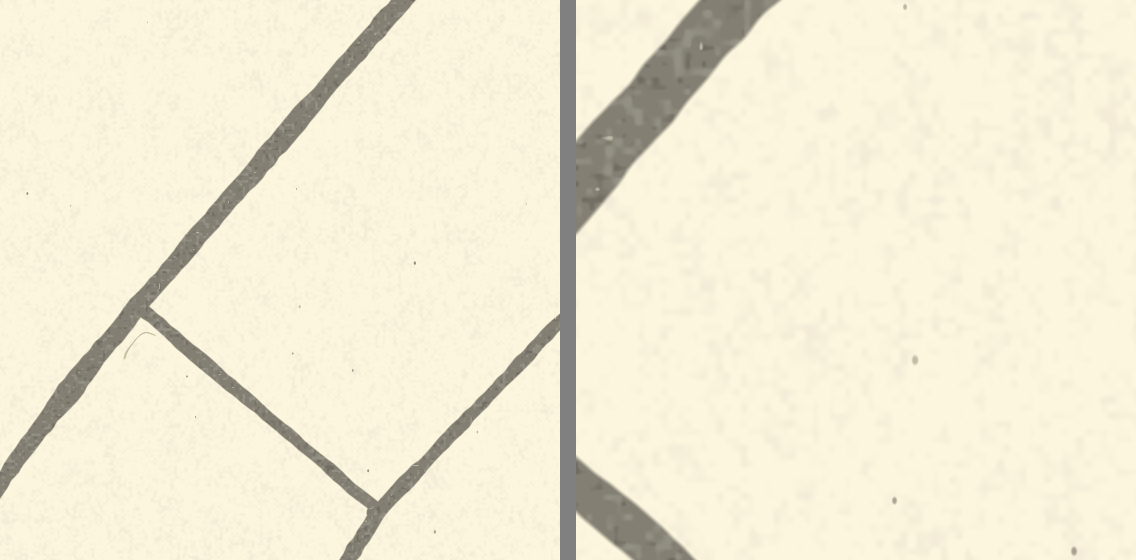
Left: the whole. Right: its middle third, enlarged.
Write a WebGL 2 fragment shader that draws this pattern.

```glsl
#version 300 es
precision highp float;

#define JUNCTION vec2(0.247, 0.453)
#define ANGLE 0.867
#define SPACING 0.564
#define BRICK_LENGTH 1.6
#define LINE_HALF 0.0168
#define CROSS_HALF 0.0112
#define ROUGHNESS 0.0034
#define EDGE_SOFT 0.0017
#define SPECK_CELLS 10.0
#define SPECK_CHANCE 0.17

uniform vec2 u_resolution;
out vec4 fragColor;

const vec3 PAPER = vec3(0.992, 0.964, 0.872);
const vec3 PAPER_SHADE = vec3(0.955, 0.925, 0.845);
const vec3 INK = vec3(0.515, 0.503, 0.452);
const vec3 INK_DARK = vec3(0.44, 0.42, 0.38);
const vec3 INK_LIGHT = vec3(0.58, 0.57, 0.52);
const vec3 SPECK = vec3(0.50, 0.45, 0.40);
const vec3 HAIR = vec3(0.70, 0.66, 0.54);

float hash(vec2 p) {
    vec3 q = fract(p.xyx * 0.1031);
    q += dot(q, q.yzx + 33.33);
    return fract((q.x + q.y) * q.z);
}

float noise(vec2 p) {
    vec2 i = floor(p), f = fract(p);
    f = f * f * (3.0 - 2.0 * f);
    return mix(mix(hash(i), hash(i + vec2(1, 0)), f.x),
               mix(hash(i + vec2(0, 1)), hash(i + vec2(1, 1)), f.x), f.y);
}

// Signed ragged offset along an edge
float ragged(float t, float seed) {
    float broad = noise(vec2(t * 16.0, seed)) - 0.5;
    float fine = noise(vec2(t * 60.0, seed + 9.0)) - 0.5;
    return ROUGHNESS * (broad + 0.8 * fine);
}

// Distance to a stroke whose two edges waver independently
float stroke(float d, float along, float halfWidth, float seed) {
    return abs(d) - halfWidth + ragged(along, seed + (d > 0.0 ? 40.0 : 0.0));
}

// Running bond: long courses joined by staggered cross strokes
float bondDistance(vec2 q) {
    float u = q.x, v = q.y;
    float row = floor(v / SPACING + 0.5);
    float bend = (u < 0.0 ? 0.11 : 0.012) * u * u + row * max(-0.13 * u, 0.055 * u);
    float thin = mod(row, 2.0);
    float swell = pow(0.5 + 0.5 * cos(6.2832 * (u - 0.41) / 0.61), 4.0);
    float width = LINE_HALF - 0.0035 * thin + 0.0035 * swell * (1.0 - thin);
    width -= mix(0.003 * smoothstep(0.1, 0.5, -u), 0.005 * max(u, 0.0), thin);
    float course = stroke(v - row * SPACING - bend, u, width, row * 5.0 + 60.0);

    float strip = floor(v / SPACING);
    float cu = mod(u + (strip + 1.0) * 0.5 * BRICK_LENGTH, BRICK_LENGTH) - 0.5 * BRICK_LENGTH;
    float start = v - strip * SPACING;
    float crossWidth = CROSS_HALF + 0.002 * exp(-pow((start - 0.07) / 0.05, 2.0));
    float joint = stroke(cu, v, crossWidth, strip * 7.0 + 20.0);
    // Small blot just past the foot of each cross stroke
    float blot = length(vec2(cu + 0.005, (start - SPACING) + 0.0)) - 0.019;
    return min(min(course, joint), blot);
}

// Tiny specks of dirt, jittered within a grid
float specks(vec2 p) {
    vec2 cell = floor(p * SPECK_CELLS);
    vec2 jitter = 0.2 + 0.6 * vec2(hash(cell + 3.1), hash(cell + 17.7));
    vec2 d = (p * SPECK_CELLS - cell - jitter) / SPECK_CELLS;
    float size = mix(0.0012, 0.0032, hash(cell + 51.3));
    float strength = mix(0.3, 0.9, hash(cell + 29.0));
    float dotMask = 1.0 - smoothstep(0.4 * size, 1.3 * size, length(d * vec2(1.2, 0.8)));
    return dotMask * strength * step(hash(cell + 71.9), SPECK_CHANCE);
}

// Thin curled fibre
float fibre(vec2 p) {
    vec2 d = p - vec2(0.27, 0.356);
    float ring = abs(length(d) - 0.048 + 0.003 * sin(d.x * 130.0));
    float span = smoothstep(0.0, 0.006, d.y) * (1.0 - smoothstep(0.003, 0.012, d.x));
    return (1.0 - smoothstep(0.0004, 0.002, ring)) * span;
}

void main() {
    float scale = min(u_resolution.x, u_resolution.y);
    vec2 p = gl_FragCoord.xy / scale;
    vec2 axis = vec2(cos(ANGLE), sin(ANGLE));
    vec2 rel = p - JUNCTION;
    vec2 q = vec2(dot(rel, axis), dot(rel, vec2(axis.y, -axis.x)));

    // Mottled paper
    float grain = noise(p * 210.0);
    float mottle = 0.5 * grain + 0.3 * noise(p * vec2(150.0, 75.0) + 31.0) + 0.2 * noise(p * 26.0);
    vec3 color = mix(PAPER, PAPER_SHADE, smoothstep(0.42, 0.88, mottle));
    color = mix(color, HAIR, 0.7 * fibre(p));
    color = mix(color, SPECK, specks(p));

    // Grainy ink with soft edges and a few pinholes
    float d = bondDistance(q);
    float soft = max(EDGE_SOFT, 0.8 / scale);
    vec3 ink = mix(INK, INK_DARK, smoothstep(0.6, 1.0, grain));
    ink = mix(ink, INK_LIGHT, smoothstep(0.55, 0.95, noise(p * 170.0 + 80.0)));
    float pinhole = smoothstep(0.95, 1.0, noise(p * 130.0 + 5.0));
    ink = mix(ink, PAPER, 0.5 * pinhole);
    color = mix(color, ink, 1.0 - smoothstep(-soft, soft, d));
    fragColor = vec4(color, 1.0);
}
```
